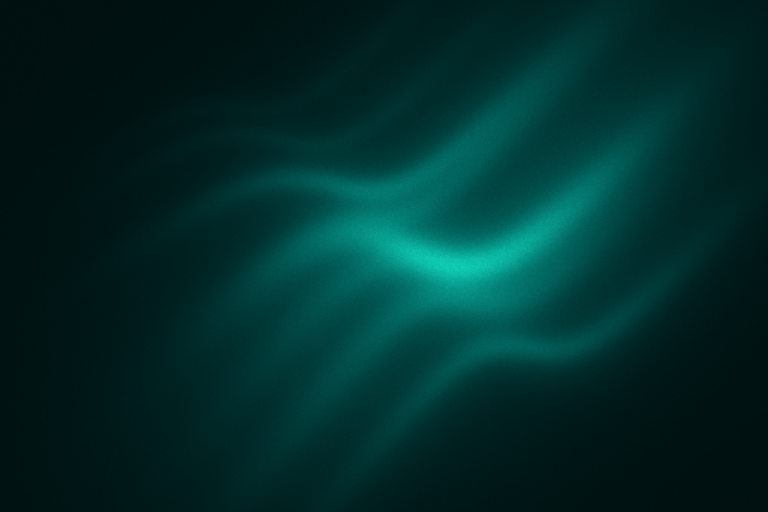
A WebGL 1 fragment shader for this background:

```glsl
precision highp float;
// Soft teal light ribbons flowing diagonally over a near-black ground.
// Each ribbon is an S-curve with a crest and a wide skirt; a tilted
// elliptical haze lies behind them and fine grain covers everything.

uniform vec2 u_resolution;

// Lengths are in canvas heights; DESIGN_ASPECT centres other formats.
const float DESIGN_ASPECT = 1.5;
const float BASE_LIGHT = 0.064;
const vec2 HAZE_CENTER = vec2(0.87, 0.53);
const vec2 HAZE_AXIS = vec2(0.8, 0.6);
const vec2 HAZE_SIZE = vec2(0.42, 0.25);
const float HAZE_LIGHT = 0.155;
const float RIBBON_LENGTH = 0.225;
const float CREST_SHARE = 0.60;
const float SKIRT_WIDTH = 2.6;
const float FAN = 0.8;
const float GRAIN_CELLS = 342.0;
const float GRAIN_AMOUNT = 0.06;

float gauss(float x) {
  return exp(-0.5 * x * x);
}

float hash(vec2 cell) {
  vec3 q = fract(vec3(cell.xyx) * 0.1031);
  q += dot(q, q.yzx + 33.33);
  return fract((q.x + q.y) * q.z);
}

// Smooth sign function, equal to the hyperbolic tangent.
float softSign(float x) {
  return 1.0 - 2.0 / (1.0 + exp(clamp(2.0 * x, -30.0, 30.0)));
}

// Light of one ribbon. The centres of all ribbons lie on a slanted line.
// height: centre level, bend: depth of the S, peak: brightest place along it.
float ribbon(vec2 p, float height, float bend, float width, float peak, float light) {
  float u = p.x - (1.4156 - 1.2 * height);
  float bendWidth = 0.5 * bend + 0.055;
  float s = softSign(u / bendWidth);
  float rise = u - bend * s;
  float slope = 1.0 - bend / bendWidth * (1.0 - s * s);

  // The left arms droop more steeply on the lower ribbons.
  float leftScale = 1.2 - 0.55 * smoothstep(0.44, 0.62, height);
  float armScale = u < 0.0 ? leftScale : 1.0;
  rise *= armScale;
  slope *= armScale;

  // Approximate perpendicular distance, with softer ends.
  float d = (p.y - height - rise) / sqrt(1.0 + slope * slope);
  d /= width * (1.0 + FAN * abs(u));
  float profile = mix(gauss(d / SKIRT_WIDTH), gauss(d), CREST_SHARE);
  return light * profile * gauss((u - peak) / RIBBON_LENGTH);
}

float haze(vec2 p) {
  vec2 d = p - HAZE_CENTER;
  vec2 local = vec2(dot(d, HAZE_AXIS), dot(d, vec2(-HAZE_AXIS.y, HAZE_AXIS.x)));
  return HAZE_LIGHT * exp(-0.5 * dot(local / HAZE_SIZE, local / HAZE_SIZE));
}

// Teal ramp: blue falls behind green and red appears only in the highlights.
vec3 tealRamp(float light) {
  return vec3(0.12 * light * light * light, light, light * (1.0 - 0.155 * light));
}

void main() {
  vec2 p = gl_FragCoord.xy / u_resolution.y;
  p.x += 0.5 * (DESIGN_ASPECT - u_resolution.x / u_resolution.y);

  float light = BASE_LIGHT + haze(p);

  // Faint upper ribbons
  light += ribbon(p, 0.789, 0.140, 0.012, 0.12, 0.030);
  light += ribbon(p, 0.729, 0.185, 0.013, 0.08, 0.055);
  // Middle ribbons above the main stream
  light += ribbon(p, 0.641, 0.195, 0.016, 0.10, 0.210);
  light += ribbon(p, 0.574, 0.100, 0.018, 0.14, 0.120);
  // Main stream and its two inner folds
  light += ribbon(p, 0.512, 0.250, 0.023, 0.08, 0.360);
  light += ribbon(p, 0.479, 0.165, 0.023, 0.03, 0.180);
  light += ribbon(p, 0.414, 0.140, 0.024, -0.04, 0.180);
  // Lower ribbon
  light += ribbon(p, 0.320, 0.140, 0.018, 0.00, 0.190);

  float grain = hash(floor(p * GRAIN_CELLS)) - 0.5;
  light *= 1.0 + GRAIN_AMOUNT * grain;
  gl_FragColor = vec4(tealRamp(light), 1.0);
}
```
